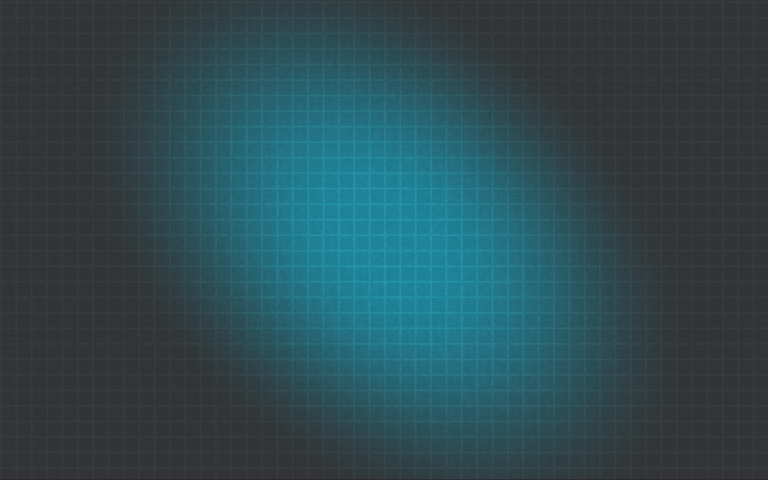
Give the GLSL for this background, as a Shadertoy shader.

```glsl
const vec3 CHARCOAL = vec3(0.197, 0.203, 0.207);
const vec3 TEAL = vec3(0.120, 0.515, 0.600);
const vec3 EDGE_SHADE = vec3(0.165, 0.145, 0.165);

float hash(vec2 cell) {
    return fract(sin(dot(cell, vec2(127.1, 311.7))) * 43758.5453);
}

float valueNoise(vec2 p) {
    vec2 cell = floor(p);
    vec2 f = fract(p);
    f = f * f * (3.0 - 2.0 * f);
    float low = mix(hash(cell), hash(cell + vec2(1.0, 0.0)), f.x);
    float high = mix(hash(cell + vec2(0.0, 1.0)), hash(cell + 1.0), f.x);
    return mix(low, high, f.y);
}

// Soft tilted ellipse: 1 at its centre, fading to 0 past its rim
float ellipseGlow(vec2 p, vec2 center, vec2 radii, float angle) {
    float c = cos(angle);
    float s = sin(angle);
    vec2 d = p - center;
    vec2 local = vec2(c * d.x + s * d.y, c * d.y - s * d.x);
    return 1.0 - smoothstep(0.15, 1.2, length(local / radii));
}

// Coverage of evenly spaced lines along both axes
float gridLines(vec2 p, vec2 spacing, vec2 offset, float halfWidth, float pixel) {
    vec2 d = abs(fract((p - offset) / spacing + 0.5) - 0.5) * spacing;
    vec2 lines = 1.0 - smoothstep(vec2(0.0), vec2(halfWidth + 0.5 * pixel), d);
    return max(lines.x, lines.y);
}

void mainImage(out vec4 fragColor, in vec2 fragCoord) {
    float pixel = 1.0 / iResolution.y;
    vec2 p = fragCoord * pixel;
    p.x += 0.5 * (1.6 - iResolution.x * pixel);

    // Teal glow over charcoal
    float glow = ellipseGlow(p, vec2(0.808, 0.496), vec2(0.631, 0.422), -0.708);
    float grain = valueNoise(p * 240.0) - 0.5;
    glow = clamp(glow + grain * 0.12 * glow * (1.0 - glow), 0.0, 1.0);
    vec3 color = mix(CHARCOAL, TEAL, glow);

    // Fine grid, brighter inside the glow
    float grid = gridLines(p, vec2(0.032, 0.03233), vec2(0.002, 0.025), 0.0026, pixel);
    color += grid * mix(vec3(0.020, 0.024, 0.024), vec3(0.018, 0.062, 0.064), glow);

    // Paper grain and thin dark lower edge
    color += grain * mix(0.012, 0.03, glow);
    float edge = 1.0 - smoothstep(0.001, 0.001 + pixel, p.y);
    color = mix(color, EDGE_SHADE, edge * 0.7);

    fragColor = vec4(color, 1.0);
}
```
